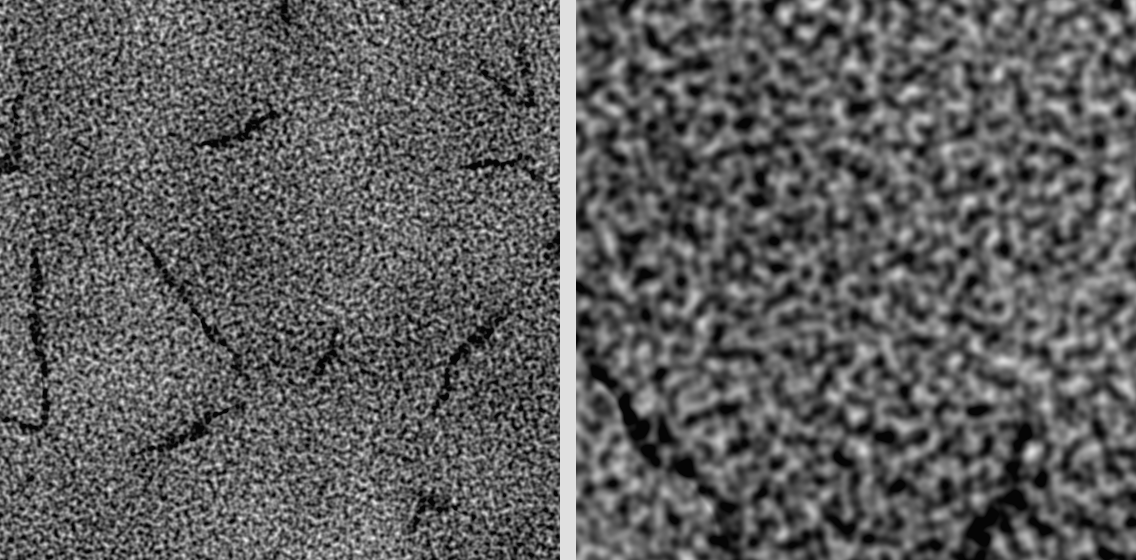
Left: the whole. Right: its middle third, enlarged.
This texture is drawn by a WebGL 2 fragment shader. Its source:

```glsl
#version 300 es
precision highp float;
// Grainy grey stone surface with faint patches and broken dark cracks.

uniform vec2 u_resolution;
out vec4 fragColor;

const float TAU = 6.2831853;

// Integer hash of a lattice cell: two values in 0..1
vec2 hash2(vec2 cell, float seed) {
    uvec3 q = uvec3(ivec3(vec3(cell, seed)) + 4096);
    q = q * 1664525u + 1013904223u;
    q.x += q.y * q.z; q.y += q.z * q.x; q.z += q.x * q.y;
    q ^= q >> 16u;
    q.x += q.y * q.z; q.y += q.z * q.x;
    return vec2(q.xy >> 8u) / 16777216.0;
}

float cornerSlope(vec2 cell, vec2 offset, float seed) {
    float angle = TAU * hash2(cell, seed).x;
    return dot(vec2(cos(angle), sin(angle)), offset);
}

// Gradient noise, zero mean, standard deviation near 0.22
float gradientNoise(vec2 p, float seed) {
    vec2 cell = floor(p);
    vec2 f = p - cell;
    vec2 w = f * f * f * (f * (f * 6.0 - 15.0) + 10.0);
    vec2 e = vec2(1.0, 0.0);
    float low = mix(cornerSlope(cell, f, seed),
                    cornerSlope(cell + e.xy, f - e.xy, seed), w.x);
    float high = mix(cornerSlope(cell + e.yx, f - e.yx, seed),
                     cornerSlope(cell + e.xx, f - e.xx, seed), w.x);
    return mix(low, high, w.y);
}

vec2 rotate(vec2 p, float angle) {
    float c = cos(angle), s = sin(angle);
    return vec2(c * p.x - s * p.y, s * p.x + c * p.y);
}

// Voronoi cells: x = distance to the nearest border, y = random value per cell
vec2 voronoiBorder(vec2 p, float seed) {
    vec2 base = floor(p);
    vec2 nearest = vec2(0.0), nearestCell = base;
    float best = 64.0;
    for (int j = -1; j <= 1; j++) {
        for (int i = -1; i <= 1; i++) {
            vec2 cell = base + vec2(i, j);
            vec2 toSite = cell + hash2(cell, seed) - p;
            float d = dot(toSite, toSite);
            if (d < best) { best = d; nearest = toSite; nearestCell = cell; }
        }
    }
    float border = 8.0;
    for (int j = -2; j <= 2; j++) {
        for (int i = -2; i <= 2; i++) {
            vec2 cell = nearestCell + vec2(i, j);
            vec2 toSite = cell + hash2(cell, seed) - p;
            vec2 across = toSite - nearest;
            if (dot(across, across) > 1e-5) {
                border = min(border, dot(0.5 * (nearest + toSite), normalize(across)));
            }
        }
    }
    return vec2(border, hash2(nearestCell, seed + 1.0).y);
}

// Fine speckle from two turned lattices
float speckle(vec2 p) {
    return 0.50 * gradientNoise(rotate(p, 0.4) * 86.0, 3.0)
         + 0.46 * gradientNoise(rotate(p, 1.3) * 124.0, 7.0);
}

// Broad light and dark areas
float patches(vec2 p) {
    return 0.13 * gradientNoise(p * 3.1 + 0.4, 11.0)
         + 0.09 * gradientNoise(rotate(p, 0.7) * 8.0, 13.0);
}

// Dark line that swells, thins and fades along its length
float crackMask(vec2 p, float border, float width) {
    float presence = smoothstep(-0.06, 0.14, gradientNoise(p * 5.0 + 2.3, 17.0));
    float breadth = width * (1.0 + 1.2 * gradientNoise(p * 24.0, 19.0));
    return presence * (1.0 - smoothstep(0.25 * breadth, 1.5 * breadth, border));
}

void main() {
    vec2 p = gl_FragCoord.xy / min(u_resolution.x, u_resolution.y);

    // Stone outlines, bent a little at two scales
    float cellsAcross = 2.9;
    vec2 bend = 0.030 * vec2(gradientNoise(p * 9.0, 23.0), gradientNoise(p * 9.0, 29.0))
              + 0.012 * vec2(gradientNoise(p * 34.0, 31.0), gradientNoise(p * 34.0, 37.0));
    vec2 stone = voronoiBorder((p + bend) * cellsAcross, 41.0);
    float border = stone.x / cellsAcross;

    // Base tone, tint per stone, then grain and cracks
    float tone = 0.380 + patches(p);
    tone += 0.07 * (stone.y - 0.5) * smoothstep(0.0, 0.05, border);
    tone += speckle(p);
    tone -= 0.32 * crackMask(p, border, 0.0085);

    fragColor = vec4(vec3(clamp(tone, 0.02, 1.0)), 1.0);
}
```
